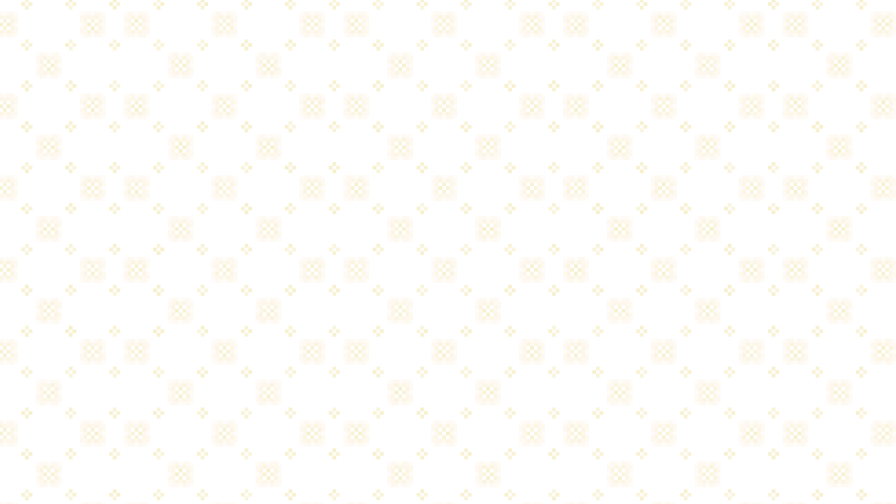
Give the GLSL for this pattern, as a WebGL 2 fragment shader.

```glsl
#version 300 es
precision highp float;

uniform vec2 u_resolution;
out vec4 fragColor;

// Lengths are fractions of the canvas height
#define PITCH vec2(0.08715, 0.08113)
#define ORIGIN vec2(0.1840, 0.1400)
#define STITCH 0.0073
#define SOFTNESS 0.3
#define WEAR 0.35
#define PAPER vec3(1.0)
#define PEACH vec3(0.995, 0.968, 0.925)
#define GOLD vec3(0.965, 0.940, 0.800)

float hash(vec2 p) {
    vec3 q = fract(vec3(p.xyx) * 0.1031);
    q += dot(q, q.yzx + 33.33);
    return fract((q.x + q.y) * q.z);
}

// Soft-edged unit square centred on the origin
float square(vec2 p, float blur) {
    vec2 edge = clamp((0.5 - abs(p)) / blur + 0.5, 0.0, 1.0);
    return edge.x * edge.y;
}

// Large flower: gold and white checked heart, four peach petals
vec3 flowerStitch(vec2 cell) {
    vec2 a = abs(cell);
    float reach = a.x + a.y;
    float side = max(a.x, a.y);
    if (reach > 5.5) return mix(PAPER, PEACH, 0.3);
    if (side > 2.5) return mix(PAPER, PEACH, reach < 3.5 ? 0.35 : 0.85);
    if (reach < 0.5 || (side < 1.5 && reach > 1.5)) return PAPER;
    if (reach < 1.5) return GOLD;
    return reach > 2.5 && reach < 3.5 ? mix(PEACH, GOLD, 0.45) : PEACH;
}

// Small sprig: four gold stitches around a pale centre
vec3 sprigStitch(vec2 cell) {
    float reach = abs(cell.x) + abs(cell.y);
    if (reach < 0.5) return mix(PAPER, PEACH, 0.4);
    return reach < 1.5 ? GOLD : PAPER;
}

// Adds up the stitches of one motif, as an offset from the paper colour
vec3 motif(vec2 p, vec2 id, bool large, float blur) {
    vec3 ink = vec3(0.0);
    int radius = large ? 3 : 1;
    for (int y = -radius; y <= radius; y++) {
        for (int x = -radius; x <= radius; x++) {
            vec2 cell = vec2(x, y);
            vec3 thread = large ? flowerStitch(cell) : sprigStitch(cell);
            float fade = 1.0 - WEAR * hash(id * 7.0 + cell + 311.0);
            ink += (thread - PAPER) * fade * square(p - cell, blur);
        }
    }
    return ink;
}

void main() {
    vec2 p = gl_FragCoord.xy / u_resolution.y;
    float blur = max(SOFTNESS, 1.0 / (u_resolution.y * STITCH));
    vec2 grid = (p - ORIGIN) / PITCH;
    vec2 toStitch = PITCH / STITCH;
    vec3 color = PAPER;

    // Flowers: columns 0, 1, 3 of five on even rows, 2 and 4 on odd rows
    vec2 node = floor(grid + 0.5);
    float column = mod(node.x + 0.5, 5.0);
    bool evenColumnSet = column < 2.0 || (column > 3.0 && column < 4.0);
    bool evenRow = mod(node.y + 0.5, 2.0) < 1.0;
    if (evenColumnSet == evenRow) {
        color += motif((grid - node) * toStitch, node, true, blur);
    }

    // Sprigs: one in the middle of every lattice cell
    vec2 gap = floor(grid);
    color += motif((grid - gap - 0.5) * toStitch, gap + 57.0, false, blur);

    fragColor = vec4(color, 1.0);
}
```
